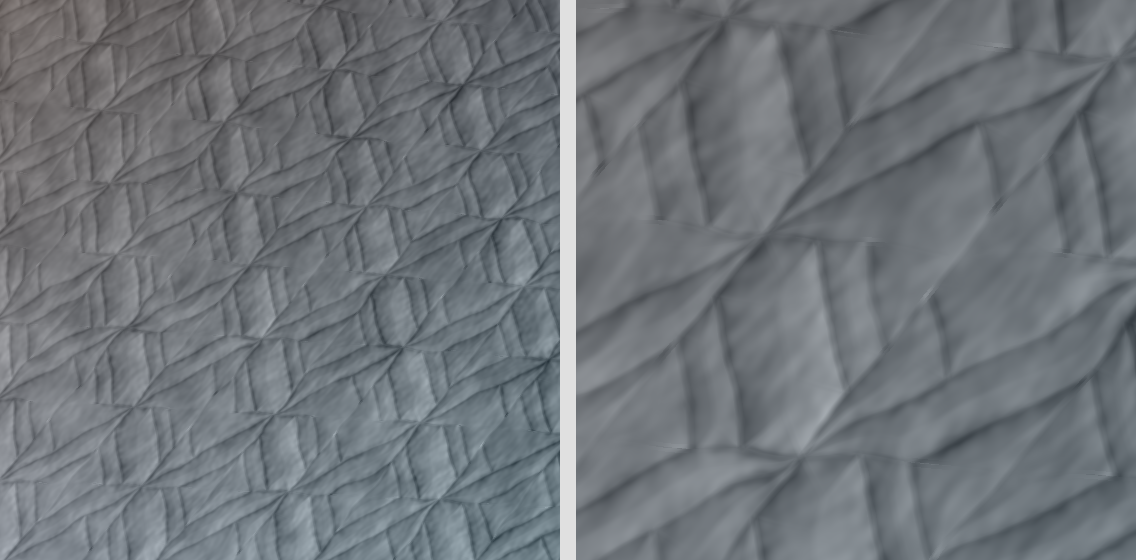
Left: the whole. Right: its middle third, enlarged.
Give the GLSL for this texture, as a Shadertoy shader.

```glsl
// Grey-blue quilted cloth: puffed columns between slanted, split diamonds.

#define PUFF_HALF 0.14      // half width of a column puff, in columns
#define SIDE_HALF 0.26      // outer edge of the small side puffs
#define BAND_WIDTH 0.031    // width of the plain band along a diamond
#define ROUNDNESS 0.010     // how fast the padding rises from a seam
#define SEAM_WIDTH 0.0038
#define SEAM_DARK 0.080
#define RELIEF 0.108        // strength of the shading
#define WRINKLE 0.0043      // height of the cloth creases
#define LIGHT_DIR vec2(0.90, 0.44)

vec2 hashGradient(vec2 cell) {
    vec3 h = fract(cell.xyx * vec3(0.1031, 0.1030, 0.0973));
    h += dot(h, h.yzx + 33.33);
    float angle = 6.2832 * fract((h.x + h.y) * h.z);
    return vec2(cos(angle), sin(angle));
}

float gradientNoise(vec2 x) {
    vec2 i = floor(x), f = x - i;
    vec2 w = f * f * f * (f * (f * 6.0 - 15.0) + 10.0);
    vec2 e = vec2(1, 0);
    float a = dot(hashGradient(i), f);
    float b = dot(hashGradient(i + e), f - e);
    float c = dot(hashGradient(i + e.yx), f - e.yx);
    float d = dot(hashGradient(i + 1.0), f - 1.0);
    return mix(mix(a, b, w.x), mix(c, d, w.x), w.y);
}

// Canvas position to (column, row) of the slanted quilt.
vec2 toLattice(vec2 x) {
    mat3 slant = inverse(mat3(0.2233, 0.0156, -0.017,
                              0.0313, 0.2409, -0.030,
                              0.4219, 0.3451, 1.0));
    vec3 r = slant * vec3(x, 1);
    vec2 g = r.xy / r.z;
    r = slant * vec3(x - vec2(0.009, -0.009) * g.x * g.y, 1);
    return r.xy / r.z;
}

float toLine(float x) { return abs(x - round(x)); }

// Returns the distance to the nearest seam, the fullness and the roundness.
vec3 quilt(vec2 x) {
    vec2 sag = vec2(gradientNoise(x * 17.0), gradientNoise(x * 17.0 + 40.0));
    vec2 g = toLattice(x + 0.008 * sag);
    float flatAxis = 2.0 * g.y, steepAxis = 2.0 * (g.x + g.y);
    float off = toLine(g.x);
    // the cross seams fade away between the columns
    float fade = smoothstep(0.16, 0.36, off);
    float seam = min(toLine(flatAxis) * 0.119 + 0.012 * fade,
                     toLine(steepAxis) * 0.090 + 0.006 * fade);
    float fullness = 0.75, roundness = ROUNDNESS;
    if (mod(floor(steepAxis) - floor(flatAxis), 2.0) < 0.5) {
        // column puff with a smaller one on each side
        bool isPuff = off < PUFF_HALF;
        fullness = isPuff ? 1.85 : 0.75;
        roundness *= isPuff ? 1.5 : 1.0;
        seam = min(seam, 0.219 * abs(off - PUFF_HALF));
        seam = min(seam, 0.219 * abs(off - SIDE_HALF));
    } else {
        // diamond split lengthwise: plain band on a side that alternates by row
        float side = mod(floor(flatAxis), 2.0) < 0.5 ? -1.0 : 1.0;
        float split = 0.057 * side * (fract(flatAxis) + fract(steepAxis) - 1.0);
        float upright = 0.219 * abs(fract(g.x) - 0.5 + 0.11 * side);
        seam = min(seam, abs(split));
        seam = min(seam, split < 0.0 ? upright : abs(split - BAND_WIDTH));
    }
    // stitches pull the seam into small teeth
    seam = max(seam + 0.0026 * gradientNoise(x * 95.0), 0.0);
    return vec3(seam, fullness, roundness);
}

// Slanting creases in the cloth.
float wrinkles(vec2 x) {
    vec2 along = normalize(vec2(0.70, -0.71));
    vec2 s = vec2(dot(x, along), dot(x, vec2(-along.y, along.x)));
    s += 0.016 * vec2(gradientNoise(x * 11.0), gradientNoise(x * 11.0 + 9.0));
    float sum = 0.0, amp = 1.0;
    for (int k = 0; k < 3; k++) {
        sum += amp * gradientNoise(s * vec2(14, 36) + float(k) * 17.3);
        s *= 1.75;
        amp *= 0.52;
    }
    return sum + 0.9 * gradientNoise(x * 30.0);
}

float height(vec2 x) {
    vec3 q = quilt(x);
    return 0.012 * q.y * (1.0 - exp(-q.x / q.z)) + WRINKLE * wrinkles(x);
}

void mainImage(out vec4 fragColor, in vec2 fragCoord) {
    vec2 x = fragCoord / iResolution.xy;
    x.y = 1.0 - x.y;

    // cloth colour: warm at the upper left, cool at the lower right
    vec3 upper = mix(vec3(0.420, 0.390, 0.380), vec3(0.360, 0.378, 0.402), x.x);
    vec3 lower = mix(vec3(0.505, 0.530, 0.562), vec3(0.430, 0.500, 0.532), x.x);
    vec3 color = mix(upper, lower, x.y);

    // shading from the slope of the padding
    vec2 e = vec2(0.0026, 0);
    vec2 slope = vec2(height(x + e) - height(x - e),
                      height(x + e.yx) - height(x - e.yx)) / (2.0 * e.x);
    float depth = mix(0.55, 1.15, clamp(0.55 * x.x + 0.6 * x.y, 0.0, 1.0));
    float shade = -RELIEF * dot(slope, LIGHT_DIR);

    // dark seams of uneven depth, lighter tops on the full puffs
    vec3 q = quilt(x);
    float seam = q.x / SEAM_WIDTH;
    float pull = clamp(0.8 + 1.4 * gradientNoise(x * 14.0 + 7.0), 0.2, 1.5);
    shade -= SEAM_DARK * pull * exp(-seam * seam);
    shade += 0.034 * (q.y - 0.75) * (1.0 - exp(-q.x / q.z));

    // soft blotches and fine weave
    float blotch = 0.060 * gradientNoise(x * 6.0) + 0.075 * gradientNoise(x * 17.0)
                 + 0.030 * gradientNoise(x * 60.0);
    color += depth * shade + blotch + 0.012;
    fragColor = vec4(clamp(color, 0.0, 1.0), 1.0);
}
```
